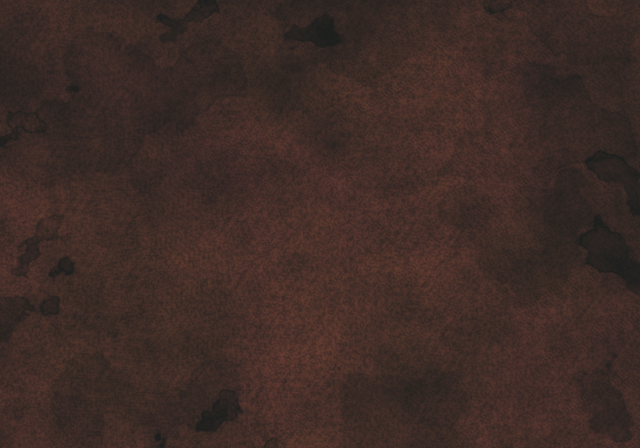
A Shadertoy shader for this texture:

```glsl
// Dark red-brown stained paper with a warm centre, watery blots and fine grain.

#define DARK vec3(0.158, 0.138, 0.128)
#define LIGHT vec3(0.342, 0.210, 0.180)
#define BASE_TONE 0.57
#define CLOUD_CONTRAST 1.40
#define GLOW_STRENGTH 0.50
#define WASH_DEPTH 0.17
#define BLOT_DEPTH 0.34
#define RIM_DEPTH 0.32
#define RIM_WIDTH 0.0035
#define GRAIN_SCALE 270.0
#define GRAIN_CONTRAST 0.85

float hash(vec2 p) {
    return fract(sin(dot(p, vec2(127.1, 311.7))) * 43758.5453);
}

float noise(vec2 p) {
    vec2 cell = floor(p), f = fract(p);
    f = f * f * (3.0 - 2.0 * f);
    float low = mix(hash(cell), hash(cell + vec2(1, 0)), f.x);
    float high = mix(hash(cell + vec2(0, 1)), hash(cell + vec2(1, 1)), f.x);
    return mix(low, high, f.y);
}

mat2 turn() { return mat2(0.8, 0.6, -0.6, 0.8); }

float fbm(vec2 p) {
    float sum = 0.0, weight = 0.5;
    for (int i = 0; i < 5; i++) {
        sum += weight * noise(p);
        p = 2.0 * turn() * p + 17.3;
        weight *= 0.5;
    }
    return sum / 0.97;
}

// Signed distance to ragged blots scattered around the border
float blotDistance(vec2 p, vec2 centre, int count, float radius, float inset, float seed) {
    float nearest = 1e3;
    for (int i = 0; i < count; i++) {
        vec2 id = vec2(float(i), seed);
        float angle = 6.2832 * (float(i) + 0.8 * hash(id)) / float(count);
        vec2 dir = vec2(cos(angle), sin(angle));
        dir /= max(abs(dir.x), abs(dir.y));
        vec2 blot = centre * (1.0 + dir * (1.0 - inset * hash(id + 3.7)));
        float size = radius * (0.4 + 1.2 * hash(id + 8.1));
        nearest = min(nearest, length((p - blot) * vec2(0.75, 1.1)) - size);
    }
    return nearest;
}

// Thin dried edge that fades in and out along the outline
float driedRim(float d, vec2 p) {
    float broken = smoothstep(0.35, 0.65, noise(p * 9.0 + 4.0));
    return broken * exp(-abs(d + RIM_WIDTH) / RIM_WIDTH);
}

void mainImage(out vec4 fragColor, in vec2 fragCoord) {
    vec2 p = fragCoord / iResolution.y;
    vec2 centre = 0.5 * vec2(iResolution.x / iResolution.y, 1.0);

    // Warm centre and soft clouds of pigment
    vec2 q = (p - centre * vec2(1.08, 0.95)) / vec2(0.50, 0.40);
    float glow = exp(-dot(q, q));
    float cloud = 0.60 * fbm(p * vec2(3.0, 3.8) + 2.0) + 0.40 * fbm(p * vec2(8.0, 10.0) + 31.0);
    float tone = BASE_TONE + CLOUD_CONTRAST * (cloud - 0.5) + GLOW_STRENGTH * (glow - 0.38);

    // Pale washes and small black blots share one ragged warp
    vec2 warp = vec2(fbm(p * 6.0 + 11.0), fbm(p * 6.0 + 47.0)) - 0.5;
    vec2 fray = vec2(fbm(p * 19.0 + 5.0), fbm(p * 19.0 + 61.0)) - 0.5;
    float wash = blotDistance(p + 0.34 * warp + 0.03 * fray, centre, 9, 0.14, 0.45, 5.0);
    float blot = blotDistance(p + 0.26 * warp + 0.08 * fray, centre, 11, 0.05, 0.12, 23.0);
    float washMask = smoothstep(0.010, -0.010, wash);
    float blotMask = smoothstep(0.006, -0.006, blot);
    float soak = 0.3 + 0.7 * smoothstep(0.25, 0.65, noise(p * 11.0 + 90.0));
    tone -= WASH_DEPTH * washMask * (0.6 + 0.4 * exp(min(wash, 0.0) * 18.0));
    tone -= BLOT_DEPTH * blotMask * soak;
    tone -= RIM_DEPTH * (0.5 * driedRim(wash, p) + driedRim(blot, p + 7.0));

    // Paper tooth: fine specks over softer mottling, stronger where lighter
    vec2 tilted = turn() * p;
    float fine = noise(tilted * GRAIN_SCALE) - 0.5;
    float mottle = noise(p * GRAIN_SCALE * 0.42 + 9.0) - 0.5;
    float patches = fbm(p * 24.0 + 71.0) - 0.5;
    float tooth = 0.70 * fine + 0.30 * mottle + 0.50 * patches;
    tone += GRAIN_CONTRAST * tooth * (0.35 + clamp(tone, 0.0, 1.0));

    // Pigment drifts between red and ochre
    vec3 color = mix(DARK, LIGHT, clamp(tone, -0.25, 1.4));
    float hue = fbm(p * 5.0 + 83.0) - 0.5 + 0.25 * mottle;
    color += hue * vec3(-0.010, 0.018, -0.024) * clamp(tone, 0.0, 1.0);
    fragColor = vec4(color, 1.0);
}
```
